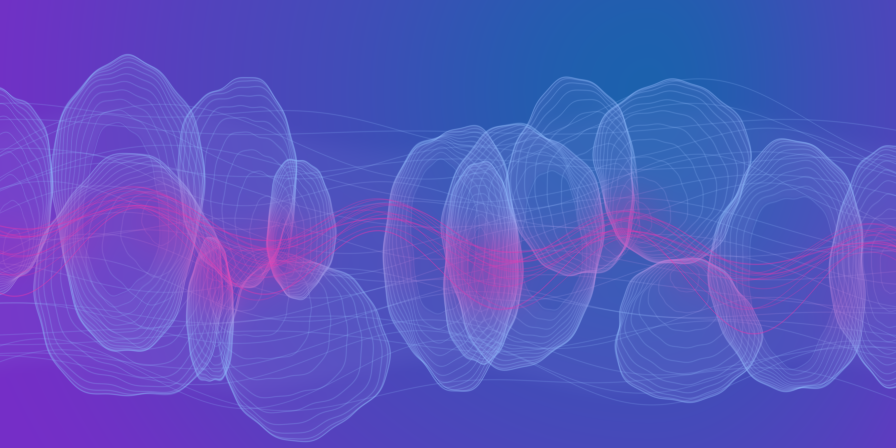
Write a Shadertoy shader that draws this background.

```glsl
// Translucent silk rings and veils with pink knots on a violet-blue gradient.

const vec3 TEAL = vec3(0.11, 0.38, 0.68);
const vec3 INDIGO = vec3(0.29, 0.28, 0.73);
const vec3 VIOLET = vec3(0.46, 0.18, 0.78);
const vec3 SILK = vec3(0.55, 0.55, 0.89);
const vec3 THREAD = vec3(0.55, 0.72, 0.98);
const vec3 PINK = vec3(0.90, 0.21, 0.68);

const vec2 GLOW_CENTRE = vec2(1.45, 0.80);
const vec2 KNOT_SIZE = vec2(0.068, 0.075);
const float THREAD_WIDTH = 0.0016;
const int LOOPS = 11;
const int STRANDS = 24;
const int STREAMS = 14;

// Ellipses as centre and radii: open rings, their holes, and pinched veils.
const int RINGS = 7;
const vec4 RING[RINGS] = vec4[](
    vec4(0.285, 0.55, 0.165, 0.33), vec4(0.67, 0.49, 0.075, 0.155),
    vec4(0.47, 0.30, 0.052, 0.16), vec4(1.01, 0.43, 0.15, 0.29),
    vec4(1.165, 0.455, 0.176, 0.27), vec4(1.075, 0.41, 0.086, 0.225),
    vec4(1.765, 0.40, 0.172, 0.28));
const vec4 HOLE[RINGS] = vec4[](
    vec4(0.27, 0.53, 0.085, 0.19), vec4(0.63, 0.45, 0.015, 0.06),
    vec4(0.49, 0.39, 0.015, 0.06), vec4(0.99, 0.47, 0.075, 0.17),
    vec4(1.23, 0.46, 0.068, 0.155), vec4(1.07, 0.41, 0.024, 0.08),
    vec4(1.77, 0.38, 0.10, 0.19));
const int VEILS = 8;
const vec4 VEIL[VEILS] = vec4[](
    vec4(0.0, 0.58, 0.115, 0.23), vec4(0.29, 0.37, 0.21, 0.27),
    vec4(0.53, 0.60, 0.13, 0.23), vec4(0.68, 0.22, 0.18, 0.20),
    vec4(1.28, 0.60, 0.14, 0.22), vec4(1.50, 0.62, 0.17, 0.205),
    vec4(1.53, 0.26, 0.16, 0.16), vec4(1.99, 0.41, 0.13, 0.27));
const vec2 PINCH[VEILS] = vec2[](
    vec2(0.03, 0.44), vec2(0.36, 0.51), vec2(0.62, 0.45), vec2(0.49, 0.41),
    vec2(1.40, 0.49), vec2(1.42, 0.51), vec2(1.53, 0.38), vec2(1.99, 0.40));

float hash(float n) { return fract(sin(n * 127.1) * 43758.5453); }

float thread(float d) {
    float w = max(THREAD_WIDTH, 0.55 / iResolution.y);
    return exp(-d * d / (w * w)) * THREAD_WIDTH / w;
}

float knot(vec2 p, vec2 centre) {
    vec2 v = (p - centre) / KNOT_SIZE;
    return exp(-dot(v, v));
}

// Approximate signed distance to an ellipse with a rippled rim.
float loopDistance(vec2 p, vec4 e, float phase, float t) {
    vec2 q = (p - e.xy) / e.zw;
    float k = length(q), a = atan(q.y, q.x);
    float ripple = 0.045 * sin(3.0 * a + phase + 2.5 * t)
                 + 0.030 * sin(5.0 * a - 2.0 * phase + 4.0 * t)
                 + 0.010 * sin(13.0 * a + phase);
    return (k - 1.0 - ripple) * k / max(length(q / e.zw), 0.001);
}

// Fill (x) and thread (y) density of a sheet stretched between two ellipses.
vec2 drape(vec2 p, vec4 outer, vec4 inner, float phase, float hole) {
    float edge = loopDistance(p, outer, phase, 0.0);
    float opening = loopDistance(p, inner, phase, 1.0);
    float body = 1.0 - smoothstep(-0.003, 0.003, edge);
    body *= mix(1.0, smoothstep(-0.004, 0.008, opening), hole);
    float fill = body * (0.15 + 0.22 * exp(min(edge, 0.0) / 0.022));
    float lines = 0.5 * thread(edge);
    for (int i = 1; i < LOOPS; i++) {
        float t = float(i) / float(LOOPS - 1);
        float d = loopDistance(p, mix(outer, inner, t * t), phase, t);
        lines += (0.30 - 0.12 * t) * thread(d);
    }
    return vec2(fill, lines);
}

vec3 background(vec2 p) {
    vec2 v = p - GLOW_CENTRE;
    v.x *= v.x > 0.0 ? 1.6 : 1.0;
    float d = length(v);
    vec3 c = mix(TEAL, INDIGO, smoothstep(0.0, 0.95, d));
    return mix(c, VIOLET, smoothstep(0.75, 1.65, d));
}

void mainImage(out vec4 fragColor, in vec2 fragCoord) {
    vec2 p = fragCoord / iResolution.xy * vec2(2.0, 1.0);
    vec2 silk = vec2(0.0);
    float pink = 0.0;

    // Rings carry a knot on both sides of their hole.
    for (int i = 0; i < RINGS; i++) {
        vec4 h = HOLE[i];
        silk += drape(p, RING[i], h, float(i) * 1.7, 1.0);
        pink += 0.55 * knot(p, h.xy + h.zw * vec2(-1.0, -0.3));
        pink += 0.55 * knot(p, h.xy + h.zw * vec2(1.0, -0.3));
    }
    for (int i = 0; i < VEILS; i++) {
        vec4 inner = vec4(PINCH[i], VEIL[i].zw * 0.2);
        silk += drape(p, VEIL[i], inner, float(i) * 2.3 + 1.0, 0.0) * vec2(0.7, 1.0);
        pink += 0.6 * knot(p, PINCH[i]);
    }

    // Long sheet joining the rings.
    float top = 0.735 + 0.05 * cos(5.3 * (p.x - 0.3));
    float bottom = 0.14 + 0.035 * cos(7.4 * (p.x - 0.97));
    silk.x += 0.13 * smoothstep(bottom - 0.01, bottom + 0.05, p.y)
                   * (1.0 - smoothstep(top - 0.06, top + 0.01, p.y));
    for (int i = 0; i < STRANDS; i++) {
        float h = hash(float(i) + 3.0);
        float y = mix(bottom, top, float(i) / float(STRANDS - 1));
        y += 0.045 * sin(p.x * (4.0 + 5.0 * h) + 40.0 * h);
        silk.y += 0.20 * thread(p.y - y);
    }

    // Pink streams follow a waving spine and spread between knots.
    float spine = 0.50 - 0.05 * p.x + 0.065 * cos(11.4 * (p.x - 0.3));
    float spread = 0.05 + 0.16 * pow(sin(5.7 * (p.x - 0.3)), 2.0);
    float streams = 0.0;
    for (int i = 0; i < STREAMS; i++) {
        float h = hash(float(i) + 41.0);
        float y = spine + spread * (h - 0.5) + 0.02 * sin(p.x * (7.0 + 6.0 * h) + 30.0 * h);
        streams += 0.28 * thread(p.y - y);
    }
    float offset = (p.y - spine) / 0.075;
    pink = 1.0 - exp(-pink - 0.3 * exp(-offset * offset));

    // Blend sheets, then threads, over the gradient.
    vec3 col = background(p);
    vec3 sheet = mix(SILK, PINK, 0.85 * pink);
    col = mix(col, sheet, 1.0 - exp(-silk.x * (0.85 + 0.6 * pink)));
    col = mix(col, mix(THREAD, PINK, pink), 1.0 - exp(-silk.y));
    col = mix(col, PINK, 1.0 - exp(-streams));
    fragColor = vec4(col, 1.0);
}
```
